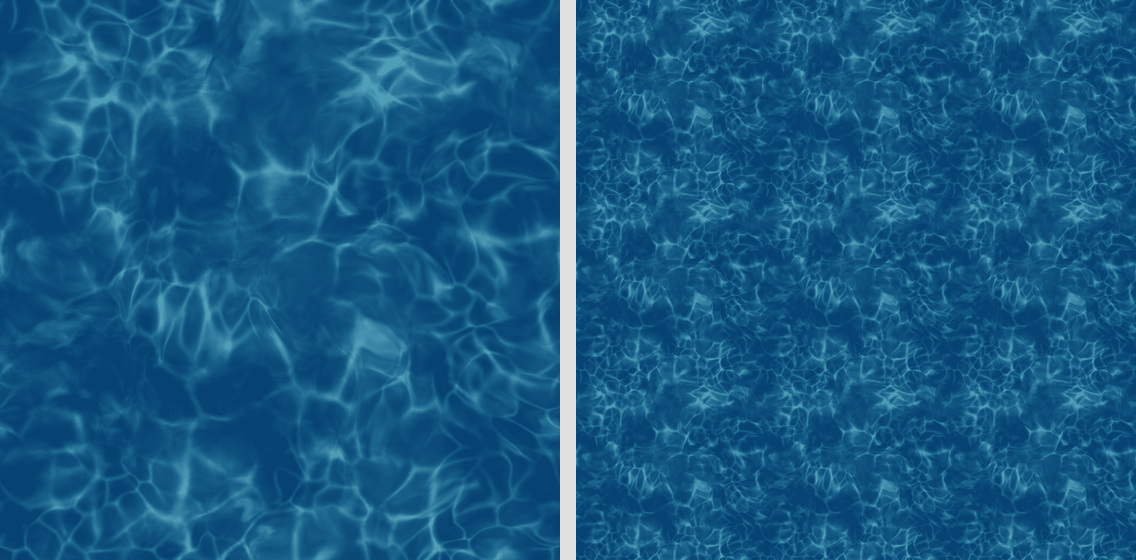
Left: one tile. Right: repeated 3 by 3.
Give the GLSL for this texture, as a WebGL 1 fragment shader.

```glsl
precision highp float;
// Seamless deep blue water with a net of soft, broken caustic light.

#define WEB_CELLS 10.0
#define FINE_CELLS 19.0
#define WARP 0.075
#define CURL 0.026
#define LINE_WIDTH 0.10
#define BASE_LIGHT 0.115
#define CLOUD_LIGHT 0.62
#define WEB_LIGHT 0.54
#define FINE_LIGHT 0.40
#define WISP_LIGHT 0.30
#define TUFT_LIGHT 0.42

uniform vec2 u_resolution;

float hash(vec2 p) {
  return fract(sin(dot(p, vec2(127.1, 311.7))) * 43758.5453);
}

// Value noise that wraps after a whole number of cells.
float noise(vec2 uv, float cells, float seed) {
  vec2 p = uv * cells;
  vec2 i = floor(p);
  vec2 f = p - i;
  f = f * f * f * (f * (f * 6.0 - 15.0) + 10.0);
  vec2 a = mod(i, cells) + seed;
  vec2 b = mod(i + 1.0, cells) + seed;
  return mix(mix(hash(a), hash(vec2(b.x, a.y)), f.x),
             mix(hash(vec2(a.x, b.y)), hash(b), f.x), f.y);
}

float fbm(vec2 uv, float cells, float seed) {
  float sum = 0.0;
  float weight = 0.533;
  for (int i = 0; i < 4; i++) {
    sum += weight * noise(uv, cells, seed);
    cells *= 2.0;
    seed += 7.3;
    weight *= 0.5;
  }
  return sum;
}

// Smooth displacement, so that bent lines stay soft.
vec2 drift(vec2 uv, float cells, float seed) {
  return vec2(noise(uv, cells, seed), noise(uv, cells, seed + 41.7)) - 0.5;
}

// Light on the borders of wrapping cells: x = line and node, y = halo.
vec2 causticWeb(vec2 uv, float cells, float seed, float width) {
  vec2 p = uv * cells;
  vec2 home = floor(p);
  vec3 nearest = vec3(4.0);
  for (int y = -1; y <= 1; y++) {
    for (int x = -1; x <= 1; x++) {
      vec2 cell = home + vec2(float(x), float(y));
      vec2 id = mod(cell, cells) + seed;
      vec2 jitter = vec2(hash(id), hash(id + 63.1));
      float d = length(cell + 0.05 + 0.9 * jitter - p);
      if (d < nearest.x) nearest = vec3(d, nearest.xy);
      else if (d < nearest.y) nearest = vec3(nearest.x, d, nearest.y);
      else nearest.z = min(nearest.z, d);
    }
  }
  float border = nearest.y - nearest.x;
  float node = exp(-(nearest.z - nearest.x) / 0.15);
  float line = exp(-border * border / (width * width * (1.0 + 4.0 * node)));
  return vec2(line * (0.6 + 0.6 * node), exp(-border / 0.25));
}

vec3 waterColor(float light) {
  vec3 deep = vec3(0.022, 0.258, 0.448);
  vec3 body = vec3(0.10, 0.392, 0.55);
  vec3 glint = vec3(0.31, 0.62, 0.72);
  return mix(mix(deep, body, min(light / 0.4, 1.0)), glint,
             clamp((light - 0.4) / 0.6, 0.0, 1.0));
}

void main() {
  vec2 uv = gl_FragCoord.xy / u_resolution;

  // Bend the net with broad and small currents.
  vec2 bent = uv + WARP * drift(uv, 6.0, 3.0);
  vec2 curled = bent + CURL * drift(bent, 17.0, 17.0);
  vec2 torn = curled + CURL * drift(curled, 25.0, 57.0);

  // Patches in which each layer of light appears.
  float webPatch = smoothstep(0.30, 0.62, fbm(uv, 9.0, 23.0));
  float finePatch = smoothstep(0.40, 0.68, fbm(uv, 7.0, 71.0));
  float wispPatch = smoothstep(0.34, 0.64, fbm(uv, 8.0, 97.0));
  float tuftPatch = smoothstep(0.36, 0.66, fbm(uv, 10.0, 171.0));

  // Nets of two sizes, with lines of uneven width.
  float width = LINE_WIDTH * (0.5 + 1.2 * noise(uv, 16.0, 31.0));
  vec2 web = causticWeb(curled, WEB_CELLS, 5.0, width);
  vec2 fine = causticWeb(torn, FINE_CELLS, 83.0, width * 1.5);
  web.x *= 0.4 + 1.1 * noise(curled, 23.0, 37.0);

  // Curling filaments, torn smears and a cloudy body.
  float wisp = exp(-abs(fbm(torn, 9.0, 113.0) - 0.5) / 0.025)
             + 0.8 * exp(-abs(fbm(torn, 15.0, 191.0) - 0.5) / 0.035);
  float tuft = smoothstep(0.52, 0.80, fbm(torn, 19.0, 211.0));
  float cloud = fbm(bent, 6.0, 131.0) - 0.5;
  float grain = fbm(torn, 34.0, 151.0) - 0.5;

  float light = BASE_LIGHT + CLOUD_LIGHT * cloud + 0.22 * grain;
  light += webPatch * (WEB_LIGHT * web.x + 0.12 * web.y);
  light += finePatch * (FINE_LIGHT * fine.x + 0.10 * fine.y);
  light += wispPatch * WISP_LIGHT * wisp * (0.5 + cloud);
  light += tuftPatch * TUFT_LIGHT * tuft;
  light *= 1.0 + 0.8 * grain;

  gl_FragColor = vec4(waterColor(max(light, 0.0)), 1.0);
}
```
